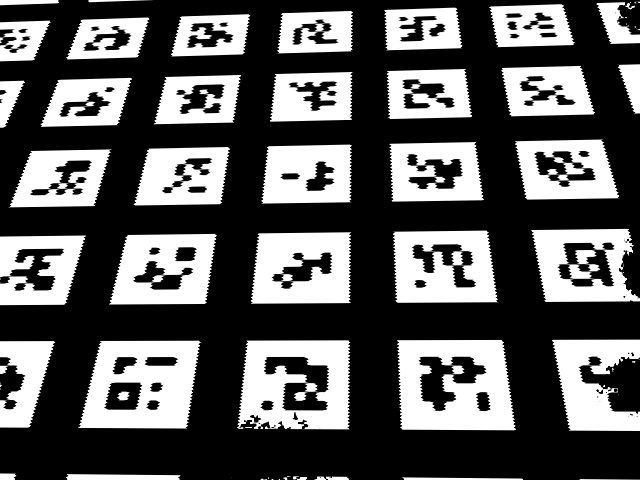
Give the GLSL for this pattern, as a Shadertoy shader.

```glsl
// A perspective sheet of white square tags on black, each holding a random 6x6 code.
// A homography maps the canvas to a unit grid; hashed bits are blended bilinearly and
// thresholded for soft corners, with combed scanline edges and speckled worn patches.

const vec3 INK = vec3(0.0);
const vec3 PAPER = vec3(1.0);
const float TAG_HALF = 0.340;       // half side of a tag, in grid pitches
const float TAG_CELLS = 10.0;       // cells across a tag, margin included
const float MARGIN_CELLS = 2.0;     // blank cells on each side of the code
const float CODE_CELLS = 6.0;
const float BIT_DENSITY = 0.47;     // share of inked cells
const float BIT_THRESHOLD = 0.47;   // below 0.5 joins diagonal neighbours
const float CORNER_SOFTNESS = 0.15; // 0 is roundest, towards 0.5 is square
const float COMB_LINES = 144.0;     // scanline teeth down the canvas
const float COMB_DEPTH = 0.0019;
const float WEAR_GAIN = 1.3;

// Columns: step across, step down, origin (canvas heights, y downwards)
const mat3 GRID_TO_CANVAS = mat3(
    0.2135, -0.0073, -0.0095,
    -0.0606, 0.1181, -0.0813,
    0.6580, 0.0660, 1.0);

// Worn patches: centre xy, radii zw
const int PATCH_COUNT = 4;
const vec4 PATCHES[PATCH_COUNT] = vec4[](
    vec4(0.560, 0.951, 0.200, 0.105),
    vec4(1.337, 0.800, 0.120, 0.090),
    vec4(1.330, 0.565, 0.050, 0.100),
    vec4(1.330, 0.030, 0.060, 0.040));

float hash(vec2 p) {
    return fract(sin(dot(p, vec2(12.9898, 78.233))) * 43758.5);
}

float valueNoise(vec2 p) {
    vec2 i = floor(p), f = fract(p);
    f = f * f * (3.0 - 2.0 * f);
    return mix(mix(hash(i), hash(i + vec2(1, 0)), f.x),
               mix(hash(i + vec2(0, 1)), hash(i + vec2(1, 1)), f.x), f.y);
}

// One code cell: 1 when inked, 0 when blank or outside the code
float codeBit(vec2 tag, vec2 cell) {
    bool outside = any(lessThan(cell, vec2(0.0))) ||
                   any(greaterThanEqual(cell, vec2(CODE_CELLS)));
    return outside ? 0.0 : step(hash(tag * 17.0 + cell + 3.7), BIT_DENSITY);
}

// Bilinear blend of the four nearest bits
float codeField(vec2 tag, vec2 codePos) {
    vec2 i = floor(codePos - 0.5);
    vec2 f = smoothstep(CORNER_SOFTNESS, 1.0 - CORNER_SOFTNESS, fract(codePos - 0.5));
    return mix(mix(codeBit(tag, i), codeBit(tag, i + vec2(1, 0)), f.x),
               mix(codeBit(tag, i + vec2(0, 1)), codeBit(tag, i + vec2(1, 1)), f.x), f.y);
}

// Speckled ink over the worn patches
float wearMask(vec2 p) {
    float strength = 0.0;
    for (int k = 0; k < PATCH_COUNT; k++) {
        vec4 patchArea = PATCHES[k];
        strength = max(strength, 1.0 - length((p - patchArea.xy) / patchArea.zw));
    }
    float grain = mix(valueNoise(p * 60.0), valueNoise(p * 220.0), 0.5);
    return smoothstep(-0.05, 0.05, strength * WEAR_GAIN - grain) * step(0.001, strength);
}

void mainImage(out vec4 fragColor, in vec2 fragCoord) {
    vec2 p = vec2(fragCoord.x, iResolution.y - fragCoord.y) / iResolution.y;

    // Canvas to grid, with scanline teeth on the upright edges
    vec2 combed = p + vec2(COMB_DEPTH * sin(6.28319 * COMB_LINES * p.y), 0.0);
    vec3 q = inverse(GRID_TO_CANVAS) * vec3(combed, 1.0);
    vec2 grid = q.xy / q.z;
    vec2 tag = floor(grid + 0.5);
    vec2 local = grid - tag;

    // Size of one pixel in grid pitches
    vec2 pitch = vec2(GRID_TO_CANVAS[0].x - GRID_TO_CANVAS[0].z * p.x,
                      GRID_TO_CANVAS[1].y - GRID_TO_CANVAS[1].z * p.y) * q.z;
    vec2 pixel = 1.0 / (pitch * iResolution.y);

    // White tag
    vec2 inside = clamp((TAG_HALF - abs(local)) / pixel + 0.5, 0.0, 1.0);
    float paper = inside.x * inside.y;

    // Inked code
    float cellsPerPitch = TAG_CELLS / (2.0 * TAG_HALF);
    vec2 codePos = (local + TAG_HALF) * cellsPerPitch - MARGIN_CELLS;
    float slope = 1.5 / (1.0 - 2.0 * CORNER_SOFTNESS);
    float blur = max(pixel.x, pixel.y) * cellsPerPitch * slope;
    float code = clamp((codeField(tag, codePos) - BIT_THRESHOLD) / blur + 0.5, 0.0, 1.0);

    paper *= (1.0 - code) * (1.0 - wearMask(p));
    fragColor = vec4(mix(INK, PAPER, paper), 1.0);
}
```
